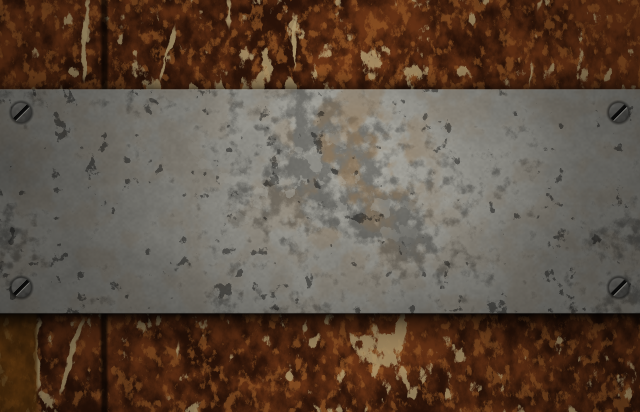
Give the GLSL for this background, as a Shadertoy shader.

```glsl
// A worn steel plate held by four slotted screws over a rusted wall.
// Layered value noise gives rust, chips and stains; the scratches are wobbling
// lines, and soft falloffs provide the spotlight and the plate's shadow.

#define PLATE_TOP 0.783
#define PLATE_BOTTOM 0.239
#define CANVAS_WIDTH 1.552
#define SCREW_RADIUS 0.0235
#define SEAM_X 0.253
#define RUST_DARK vec3(0.17, 0.075, 0.032)
#define RUST_MID vec3(0.42, 0.205, 0.085)
#define RUST_BRIGHT vec3(0.62, 0.37, 0.16)
#define BARE_PAINT vec3(0.72, 0.64, 0.46)
#define STEEL vec3(0.635, 0.63, 0.60)
#define STAIN vec3(0.54, 0.43, 0.30)

float hash(vec2 p) {
    return fract(sin(dot(p, vec2(127.1, 311.7))) * 43758.55);
}

float noise(vec2 p) {
    vec2 cell = floor(p), f = fract(p);
    f = f * f * (3.0 - 2.0 * f);
    float low = mix(hash(cell), hash(cell + vec2(1, 0)), f.x);
    float high = mix(hash(cell + vec2(0, 1)), hash(cell + vec2(1, 1)), f.x);
    return mix(low, high, f.y);
}

float fbm(vec2 p) {
    float sum = 0.0, amplitude = 0.5;
    for (int i = 0; i < 5; i++) {
        sum += amplitude * noise(p);
        p = mat2(1.6, 1.2, -1.2, 1.6) * p + 7.3;
        amplitude *= 0.5;
    }
    return sum / 0.97;
}

// Soft elliptical spot, 1 at its centre
float spot(vec2 p, vec2 centre, vec2 size) {
    vec2 d = (p - centre) / size;
    return exp(-dot(d, d));
}

// Long flakes of missing paint: x, lower end, upper end, lean
float scratches(vec2 p) {
    vec4 marks[9] = vec4[9](
        vec4(0.206, 0.79, 1.02, 0.0), vec4(0.405, 0.79, 0.95, 0.27),
        vec4(0.557, 0.92, 1.02, 0.05), vec4(0.713, 0.82, 0.97, 0.0),
        vec4(1.285, 0.78, 0.86, 0.12), vec4(1.312, 0.965, 1.02, 0.3),
        vec4(0.174, 0.03, 0.24, 0.27), vec4(0.091, 0.04, 0.24, 0.0),
        vec4(0.430, 0.12, 0.18, 0.0));
    float wobble = 0.022 * (fbm(p * vec2(9.0, 22.0)) - 0.5);
    float width = 0.013 * (fbm(p * vec2(50.0, 34.0) + 3.0) - 0.16);
    float mask = 0.0;
    for (int i = 0; i < 9; i++) {
        vec4 m = marks[i];
        float offset = abs(p.x - m.x - m.w * (p.y - 0.5 * (m.y + m.z)) + wobble);
        float span = smoothstep(m.y, m.y + 0.03, p.y) * smoothstep(m.z, m.z - 0.03, p.y);
        mask = max(mask, smoothstep(0.002, -0.002, offset - width * span) * span);
    }
    return mask;
}

vec3 rustWall(vec2 p) {
    float broad = fbm(p * 6.0);
    float grain = fbm(p * vec2(42.0, 32.0));
    vec3 col = mix(RUST_DARK, RUST_MID, smoothstep(0.28, 0.7, 0.45 * broad + 0.55 * grain));
    float specks = smoothstep(0.52, 0.72, fbm(p * vec2(65.0, 48.0) + 20.0));
    col = mix(col, RUST_BRIGHT, 0.65 * specks);

    // Chipped paint gathers in two bands
    float density = spot(p, vec2(0.60, 0.80), vec2(0.32, 0.06))
                  + 0.85 * spot(p, vec2(0.88, 0.13), vec2(0.19, 0.12))
                  + 0.5 * spot(p, vec2(0.975, 0.14), vec2(0.03, 0.09));
    float chips = fbm(p * vec2(34.0, 23.0) + 40.0) + 0.17 * density;
    col = mix(col, BARE_PAINT, 0.8 * smoothstep(0.68, 0.77, chips));
    col = mix(col, BARE_PAINT, 0.88 * scratches(p));

    // Amber strip at the lower left, then the dark vertical seam
    float strip = smoothstep(0.095, 0.085, p.x) * smoothstep(0.5, 0.2, p.y);
    col = mix(col, vec3(0.42, 0.25, 0.06) * (0.7 + 0.6 * grain), 0.75 * strip);
    float seam = smoothstep(0.013, 0.003, abs(p.x - SEAM_X + 0.006 * (broad - 0.5)));
    col *= 1.0 - 0.65 * seam;

    // Spotlight and shadow cast by the plate
    col *= 0.62 + 0.48 * spot(p, vec2(0.80, 0.5), vec2(0.65, 0.75));
    float below = max(PLATE_BOTTOM - p.y, 0.0), above = max(p.y - PLATE_TOP, 0.0);
    float shadow = p.y < 0.5 ? 0.85 * exp(-below / 0.035) : 0.5 * exp(-above / 0.018);
    return col * (1.0 - shadow);
}

vec3 steelPlate(vec2 p, float pixel) {
    float cloud = fbm(p * 5.0 + 11.0);
    float grain = fbm(p * 48.0 + 5.0);
    float fine = noise(p * 170.0);
    vec3 col = STEEL * (0.82 + 0.28 * cloud + 0.10 * (grain - 0.5) + 0.05 * (fine - 0.5));

    // Pitted grey wear and brown stains
    float wear = spot(p, vec2(0.69, 0.57), vec2(0.27, 0.16))
               + 0.6 * spot(p, vec2(0.91, 0.46), vec2(0.12, 0.08))
               + 0.7 * spot(p, vec2(1.46, 0.42), vec2(0.17, 0.08));
    float pits = smoothstep(0.54, 0.75, 0.5 * grain + 0.5 * cloud + 0.20 * wear);
    col *= 1.0 - 0.34 * pits;
    float stain = spot(p, vec2(0.87, 0.60), vec2(0.14, 0.17)) + 0.25;
    col = mix(col, STAIN, 0.6 * min(stain, 1.0) * smoothstep(0.42, 0.66, fbm(p * 19.0 + 31.0)));
    float flakes = smoothstep(0.60, 0.66, fbm(p * 30.0 + 70.0)) * min(wear, 1.0);
    col = mix(col, STEEL, 0.5 * flakes);
    col *= 1.0 - 0.4 * smoothstep(0.70, 0.78, fbm(p * 36.0 + 90.0));

    // Spotlight and bevelled edges
    col *= 0.50 + 0.56 * spot(p, vec2(0.82, 0.60), vec2(0.56, 0.40));
    float edge = max(0.003, pixel);
    col *= 1.0 + 0.22 * smoothstep(edge, 0.0, PLATE_TOP - p.y);
    return col * (1.0 - 0.45 * smoothstep(edge, 0.0, p.y - PLATE_BOTTOM));
}

vec3 addScrew(vec3 col, vec2 p, float pixel) {
    vec2 middle = vec2(0.776, 0.5145);
    vec2 d = p - middle - sign(p - middle) * vec2(0.7245, 0.2125);
    float r = length(d);
    col *= 1.0 - 0.5 * smoothstep(0.009, 0.0, abs(r - SCREW_RADIUS));
    float shade = 0.27 + 3.0 * dot(d, vec2(-0.5, 0.8)) + 0.06 * (noise(p * 140.0) - 0.5);
    float across = dot(d, vec2(0.707, -0.707));
    shade += 0.18 * smoothstep(0.0025, 0.0, abs(across - 0.0055));
    shade *= 1.0 - 0.85 * smoothstep(0.005, 0.003, abs(across));
    return mix(col, vec3(shade) * vec3(1.0, 0.99, 0.95), smoothstep(pixel, -pixel, r - SCREW_RADIUS));
}

void mainImage(out vec4 fragColor, in vec2 fragCoord) {
    vec2 p = fragCoord / iResolution.xy * vec2(CANVAS_WIDTH, 1.0);
    float pixel = 1.0 / iResolution.y;
    vec3 plate = addScrew(steelPlate(p, pixel), p, pixel);
    float inside = min(PLATE_TOP - p.y, p.y - PLATE_BOTTOM);
    vec3 col = mix(rustWall(p), plate, smoothstep(-0.5 * pixel, 0.5 * pixel, inside));
    fragColor = vec4(clamp(col, 0.0, 1.0), 1.0);
}
```
